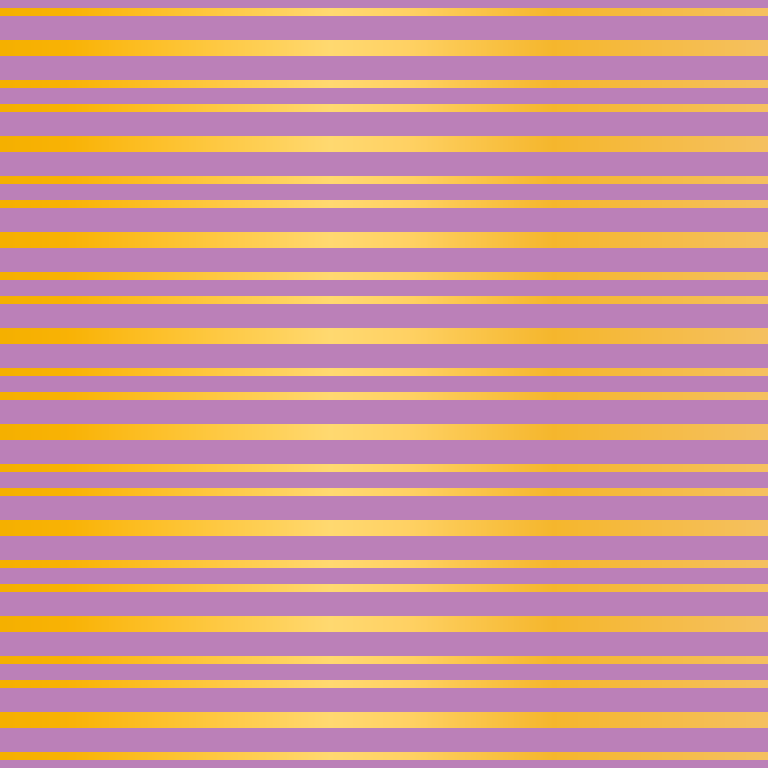
A Shadertoy shader for this pattern:

```glsl
// Horizontal gold foil stripes, one wide between two thin, on a mauve ground.

const float REPEATS    = 8.0;           // stripe groups down the canvas
const float WIDE_HALF  = 1.0 / 12.0;    // half widths, in group heights
const float THIN_HALF  = 1.0 / 24.0;
const float THIN_SHIFT = 0.375;         // thin stripe centre from wide centre

const vec3 MAUVE = vec3(0.733, 0.500, 0.722);

// Foil colours from left to right, and where each one sits
const int STOPS = 7;
const float STOP_X[STOPS] = float[](0.0, 0.09, 0.21, 0.43, 0.53, 0.72, 1.0);
const vec3 FOIL[STOPS] = vec3[](
    vec3(0.960, 0.690, 0.000),
    vec3(0.975, 0.700, 0.020),
    vec3(0.992, 0.755, 0.170),
    vec3(1.000, 0.850, 0.440),
    vec3(1.000, 0.820, 0.390),
    vec3(0.960, 0.715, 0.175),
    vec3(0.960, 0.755, 0.375));

// Piecewise linear sheen across the canvas
vec3 foilColor(float x) {
    vec3 color = FOIL[0];
    for (int i = 1; i < STOPS; i++) {
        float t = clamp((x - STOP_X[i - 1]) / (STOP_X[i] - STOP_X[i - 1]), 0.0, 1.0);
        color = mix(color, FOIL[i], t);
    }
    return color;
}

// Signed distance to the nearest stripe edge, in group heights
float stripeDistance(float y) {
    float fromCentre = abs(fract(y) - 0.5);
    float wide = fromCentre - WIDE_HALF;
    float thin = abs(fromCentre - THIN_SHIFT) - THIN_HALF;
    return min(wide, thin);
}

void mainImage(out vec4 fragColor, in vec2 fragCoord) {
    vec2 uv = fragCoord / iResolution.xy;
    float pixel = REPEATS / iResolution.y;

    // Share of the pixel covered by foil
    float coverage = clamp(0.5 - stripeDistance(uv.y * REPEATS) / pixel, 0.0, 1.0);
    fragColor = vec4(mix(MAUVE, foilColor(uv.x), coverage), 1.0);
}
```
